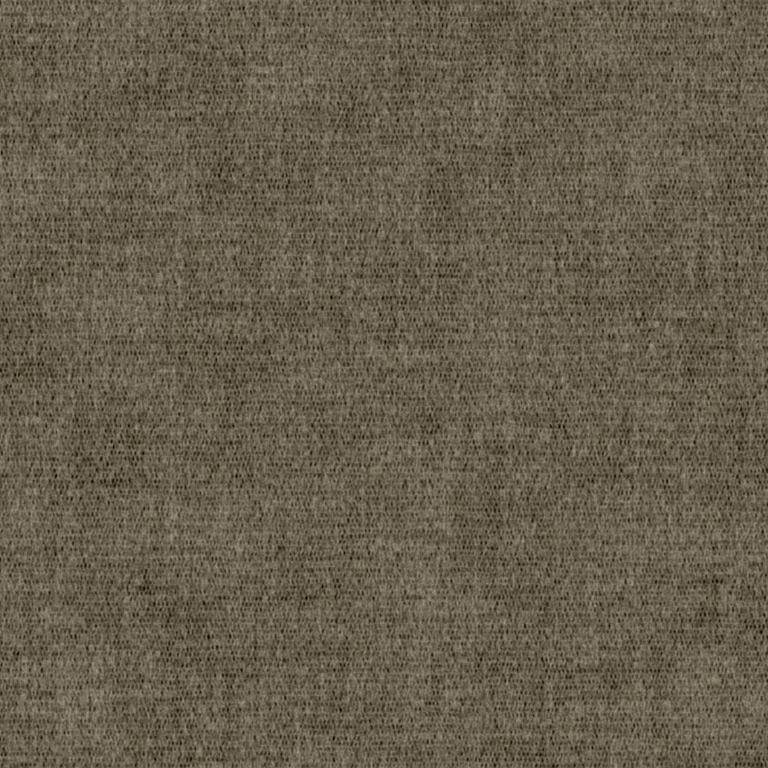
Reproduce this texture procedurally as a three.js fragment shader.

```glsl
// Draws a coarse olive-brown woven cloth with staggered dark gaps, slubs and faded patches.
varying vec2 vUv;

const vec3 CLOTH_COLOR = vec3(0.415, 0.385, 0.313);
const vec2 THREAD_COUNT = vec2(184.0, 138.0);
const float TAU = 6.2831853;

float hash(vec2 cell) {
  vec3 q = fract(vec3(cell.xyx) * vec3(0.1031, 0.1030, 0.0973));
  q += dot(q, q.yzx + 33.33);
  return fract((q.x + q.y) * q.z);
}

vec2 gradientAt(vec2 cell) {
  float angle = TAU * hash(cell);
  return vec2(cos(angle), sin(angle));
}

// Gradient noise, centred on zero
float noise(vec2 p) {
  vec2 i = floor(p);
  vec2 f = fract(p);
  vec2 u = f * f * f * (f * (f * 6.0 - 15.0) + 10.0);
  vec2 e = vec2(1.0, 0.0);
  float bottom = mix(dot(gradientAt(i), f),
                     dot(gradientAt(i + e), f - e), u.x);
  float top = mix(dot(gradientAt(i + e.yx), f - e.yx),
                  dot(gradientAt(i + e.xx), f - e.xx), u.x);
  return mix(bottom, top, u.y);
}

// Large worn patches, stretched along both thread directions
float fadedPatches(vec2 uv) {
  float broad = noise(uv * vec2(7.0, 9.0) + 3.7);
  float across = noise(uv * vec2(6.0, 30.0) + 17.3);
  float along = noise(uv * vec2(32.0, 6.0) + 41.9);
  return 0.8 * broad + 0.55 * across + 0.65 * along;
}

// Uneven thickness of single weft and warp threads
float slubs(vec2 uv, vec2 threads) {
  float weft = noise(vec2(uv.x * 8.0, threads.y * 0.75) + 71.2);
  float warp = noise(vec2(threads.x * 0.7, uv.y * 9.0) + 93.6);
  return weft + warp;
}

// Fine fibres lying mostly upright, with a finer grain
float fibres(vec2 uv) {
  float strands = noise(uv * vec2(265.0, 95.0) + 11.4);
  float grain = noise(uv * vec2(330.0, 270.0) + 57.8);
  return strands + 0.8 * grain;
}

// Staggered gaps and raised yarns: x is gap depth, y is yarn tone
vec2 weave(vec2 threads) {
  float row = floor(threads.y);
  float parity = mod(row, 2.0);
  float shiftedX = threads.x + 0.5 * parity;
  vec2 cell = vec2(floor(shiftedX), row);
  vec2 d = vec2(fract(shiftedX), fract(threads.y)) - 0.5;
  float slant = (hash(cell + 61.0) - 0.5) * 0.5 + (parity - 0.5) * 0.25;
  vec2 spread = vec2(d.x + slant * d.y, d.y) / vec2(0.27, 0.34);
  float strength = mix(0.05, 1.0, hash(cell + 5.0));
  float gap = strength * exp(-dot(spread, spread));
  float yarn = (hash(cell + 130.0) - 0.5) * cos(d.x * TAU * 0.5);
  return vec2(gap, yarn);
}

void main() {
  // Threads wander only a little, so rows and columns stay nearly straight
  vec2 wander = vec2(noise(vUv * vec2(18.0, 24.0)),
                     noise(vUv * vec2(16.0, 10.0) + 29.0));
  vec2 threads = vUv * THREAD_COUNT + wander * vec2(0.6, 0.4);

  // Patches also hide or reveal the gaps between the yarns
  float patches = fadedPatches(vUv);
  vec2 cloth = weave(threads);
  float gapDepth = 0.25 * clamp(1.0 - 0.35 * patches, 0.5, 1.4);

  float tone = 0.022;
  tone += 0.04 * patches;
  tone += 0.062 * slubs(vUv, threads);
  tone += 0.15 * fibres(vUv);
  tone += 0.10 * cloth.y;
  tone -= gapDepth * cloth.x;

  gl_FragColor = vec4(clamp(CLOTH_COLOR + tone, 0.0, 1.0), 1.0);
}
```
